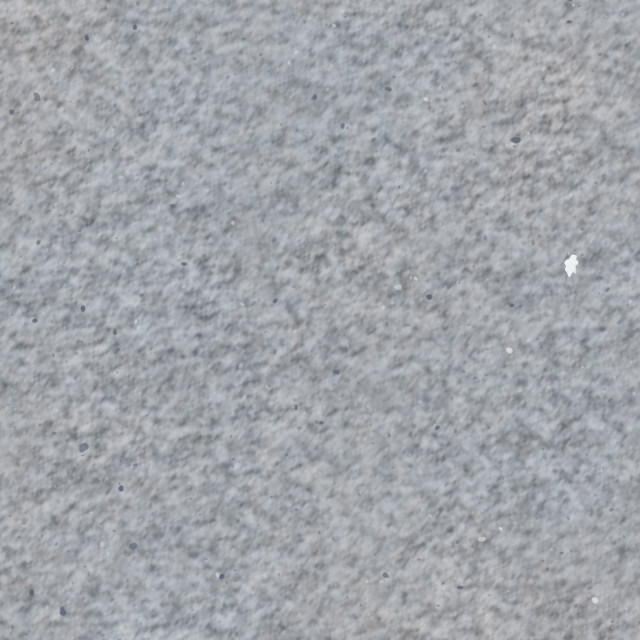
Give the GLSL for this texture, as a WebGL 1 fragment shader.

```glsl
precision highp float;
// Fine grey concrete: layered value noise, stretched along a shallow diagonal,
// makes the sandy grain; broad noise mottles and tints it, and jittered cells
// scatter dark pits, dark stones and pale chips.

uniform vec2 u_resolution;

#define BASE_COLOR vec3(0.638, 0.650, 0.667)
#define STONE_COLOR vec3(0.34, 0.37, 0.41)
#define CHIP_COLOR vec3(0.87, 0.88, 0.88)
#define GRAIN_CELLS 88.0
#define GRAIN_ANGLE 0.62
#define GRAIN_STRETCH 1.45
#define GRAIN_CONTRAST 0.145
#define MOTTLE_CONTRAST 0.035
#define TINT_STRENGTH 0.022
#define EDGE_SOFTNESS 0.0016

float hash(vec2 p) {
  return fract(sin(dot(p, vec2(127.1, 311.7))) * 43758.5453);
}

float valueNoise(vec2 p) {
  vec2 cell = floor(p);
  vec2 f = fract(p);
  f = f * f * (3.0 - 2.0 * f);
  float low = mix(hash(cell), hash(cell + vec2(1.0, 0.0)), f.x);
  float high = mix(hash(cell + vec2(0.0, 1.0)), hash(cell + vec2(1.0, 1.0)), f.x);
  return mix(low, high, f.y);
}

vec2 rotate(vec2 p, float angle) {
  float c = cos(angle);
  float s = sin(angle);
  return vec2(c * p.x + s * p.y, c * p.y - s * p.x);
}

// Sandy grain, centred on zero; each octave turns a little to hide the lattice.
float grain(vec2 p) {
  float sum = 0.0;
  float weight = 1.0;
  float cells = GRAIN_CELLS;
  for (int i = 0; i < 3; i++) {
    float turn = GRAIN_ANGLE + 0.35 * (float(i) - 1.0);
    vec2 q = rotate(p, turn) * vec2(1.0 / GRAIN_STRETCH, 1.0);
    sum += weight * (valueNoise(q * cells + 17.0 * float(i)) - 0.5);
    cells *= 1.65;
    weight *= 0.85;
  }
  return sum;
}

float mottle(vec2 p) {
  return valueNoise(rotate(p, 0.5) * 5.0 + 3.0) * 0.6
       + valueNoise(rotate(p, 1.1) * 17.0 + 9.0) * 0.4 - 0.5;
}

// Soft, ragged ellipse around the origin; 1 inside, 0 outside.
float fleck(vec2 offset, vec2 p, float radius, float angle, float stretch) {
  vec2 q = rotate(offset, angle) * vec2(1.0 / stretch, stretch);
  float ragged = radius * (0.7 + 0.6 * valueNoise(p * 190.0));
  return 1.0 - smoothstep(-EDGE_SOFTNESS, EDGE_SOFTNESS, length(q) - ragged);
}

// One possible fleck per cell, kept clear of the cell border.
float scatter(vec2 p, float cells, float density, vec2 radii, float seed) {
  vec2 cell = floor(p * cells);
  vec2 key = cell + seed;
  vec2 jitter = vec2(hash(key + 1.3), hash(key + 5.7));
  vec2 offset = p - (cell + mix(vec2(0.3), vec2(0.7), jitter)) / cells;
  float size = hash(key + 9.1);
  float radius = mix(radii.x, radii.y, size * size);
  float angle = GRAIN_ANGLE + 2.4 * (hash(key + 13.9) - 0.5);
  float strength = mix(0.5, 1.0, hash(key + 21.3));
  float present = step(hash(key), density);
  return present * strength * fleck(offset, p, radius, angle, 1.2);
}

void main() {
  vec2 p = gl_FragCoord.xy / min(u_resolution.x, u_resolution.y);

  // Ground: grain with slightly deeper shadows than lights, and broad mottling.
  float g = grain(p);
  float roughness = 0.85 + 0.35 * valueNoise(p * 7.0 + 31.0);
  float shade = GRAIN_CONTRAST * roughness * (g - 0.25 * g * g);
  vec3 color = BASE_COLOR + shade + MOTTLE_CONTRAST * mottle(p);

  // Faint drift between warm and bluish cement.
  float warmth = valueNoise(p * 3.5 + 41.0) - 0.5
               + 0.7 * (valueNoise(p * 45.0 + 7.0) - 0.5);
  color += TINT_STRENGTH * warmth * vec3(1.0, 0.0, -0.6);

  // Small dark pits and pale sand grains.
  float pits = scatter(rotate(p, 0.4) + 2.0, 62.0, 0.10, vec2(0.0015, 0.0036), 11.0);
  float sand = scatter(rotate(p, 0.9) + 2.0, 55.0, 0.07, vec2(0.0014, 0.0032), 53.0);
  color = mix(color, STONE_COLOR, 0.5 * pits);
  color = mix(color, CHIP_COLOR, 0.5 * sand);

  // Larger stones, some bluish, and bright chips.
  float stones = scatter(rotate(p, 0.2) + 2.0, 24.0, 0.07, vec2(0.0032, 0.0072), 83.0);
  float chips = scatter(rotate(p, 0.7) + 2.0, 26.0, 0.03, vec2(0.0025, 0.0052), 127.0);
  float blueness = valueNoise(p * 9.0 + 61.0);
  color = mix(color, STONE_COLOR + vec3(-0.03, 0.0, 0.05) * blueness, 0.85 * stones);
  color = mix(color, CHIP_COLOR, 0.9 * chips);

  // A single large white chip.
  float bigChip = fleck(p - vec2(0.892, 0.585), p, 0.012, 1.35, 1.3);
  color = mix(color, CHIP_COLOR + 0.06, bigChip);

  gl_FragColor = vec4(clamp(color, 0.0, 1.0), 1.0);
}
```
